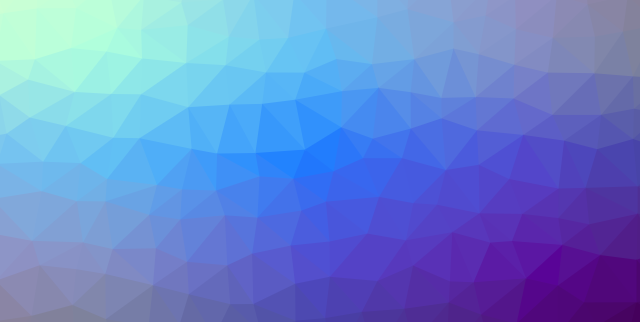
Reproduce this background procedurally as a WebGL 2 fragment shader.

```glsl
#version 300 es
precision highp float;
// Low-poly gradient: a jittered grid of points is split into triangles, and each
// triangle takes one flat colour from its centre. That colour is the OKLab average
// of a single palette read once across the canvas and once down it.

uniform vec2 u_resolution;
out vec4 fragColor;

const float CELL = 0.115; // grid spacing in canvas heights

// Matrices are written row by row and applied as vector * matrix.
const mat3 RGB_TO_LMS = mat3(0.4122, 0.5363, 0.0514,
                             0.2119, 0.6807, 0.1074,
                             0.0883, 0.2817, 0.6300);
const mat3 LMS_TO_LAB = mat3(0.2105, 0.7936, -0.0041,
                             1.9780, -2.4286, 0.4506,
                             0.0259, 0.7828, -0.8087);

vec3 toLab(vec3 rgb) {
    return pow(pow(rgb, vec3(2.2)) * RGB_TO_LMS, vec3(1.0 / 3.0)) * LMS_TO_LAB;
}

vec3 toRgb(vec3 lab) {
    vec3 root = lab * inverse(LMS_TO_LAB);
    vec3 linear = (root * root * root) * inverse(RGB_TO_LMS);
    return pow(clamp(linear, 0.0, 1.0), vec3(1.0 / 2.2));
}

// Pale mint, aqua, vivid blue, violet, dark plum
vec3 palette(float t) {
    vec3 c = toLab(vec3(0.80, 1.0, 0.83));
    c = mix(c, toLab(vec3(0.67, 1.0, 0.87)), clamp(t / 0.17, 0.0, 1.0));
    c = mix(c, toLab(vec3(0.08, 0.46, 1.0)), clamp((t - 0.17) / 0.33, 0.0, 1.0));
    c = mix(c, toLab(vec3(0.36, 0.0, 0.62)), clamp((t - 0.5) / 0.33, 0.0, 1.0));
    return mix(c, toLab(vec3(0.27, 0.0, 0.36)), clamp((t - 0.83) / 0.17, 0.0, 1.0));
}

vec2 hash2(vec2 p) {
    return fract(sin(vec2(dot(p, vec2(127.1, 311.7)), dot(p, vec2(269.5, 183.3)))) * 43758.5);
}

// Grid point with random jitter; rows also ripple gently
vec2 gridPoint(vec2 id) {
    return id + 0.5 * (hash2(id) - 0.5) + vec2(0.0, 0.3 * sin(0.6 * id.x + 1.0));
}

// Signed distance to the line a-b, positive on its left
float leftOf(vec2 p, vec2 a, vec2 b) {
    vec2 e = b - a, d = p - a;
    return (e.x * d.y - e.y * d.x) / length(e);
}

// Premultiplied colour and soft coverage of one counter-clockwise triangle
vec4 facet(vec2 p, vec2 a, vec2 b, vec2 c, float pixel) {
    float inside = min(leftOf(p, a, b), min(leftOf(p, b, c), leftOf(p, c, a)));
    float cover = clamp(inside / pixel + 0.5, 0.0, 1.0);
    if (cover <= 0.0) return vec4(0.0);
    vec2 centre = (a + b + c) / 3.0 * CELL;
    float across = centre.x * u_resolution.y / u_resolution.x;
    vec3 lab = 0.5 * (palette(across) + palette(1.0 - centre.y));
    return vec4(toRgb(lab), 1.0) * cover;
}

void main() {
    vec2 p = gl_FragCoord.xy / (u_resolution.y * CELL);
    float pixel = 1.0 / (u_resolution.y * CELL);
    vec4 sum = vec4(0.0);

    // Jittered quads can reach into neighbouring cells
    for (int y = -1; y <= 1; y++) {
        for (int x = -1; x <= 1; x++) {
            vec2 id = floor(p) + vec2(x, y);
            vec2 a = gridPoint(id);
            vec2 b = gridPoint(id + vec2(1.0, 0.0));
            vec2 c = gridPoint(id + vec2(1.0, 1.0));
            vec2 d = gridPoint(id + vec2(0.0, 1.0));
            // Split along the shorter diagonal
            if (distance(a, c) < distance(b, d)) {
                sum += facet(p, a, b, c, pixel) + facet(p, a, c, d, pixel);
            } else {
                sum += facet(p, a, b, d, pixel) + facet(p, b, c, d, pixel);
            }
        }
    }
    fragColor = vec4(sum.rgb / max(sum.a, 0.001), 1.0);
}
```
